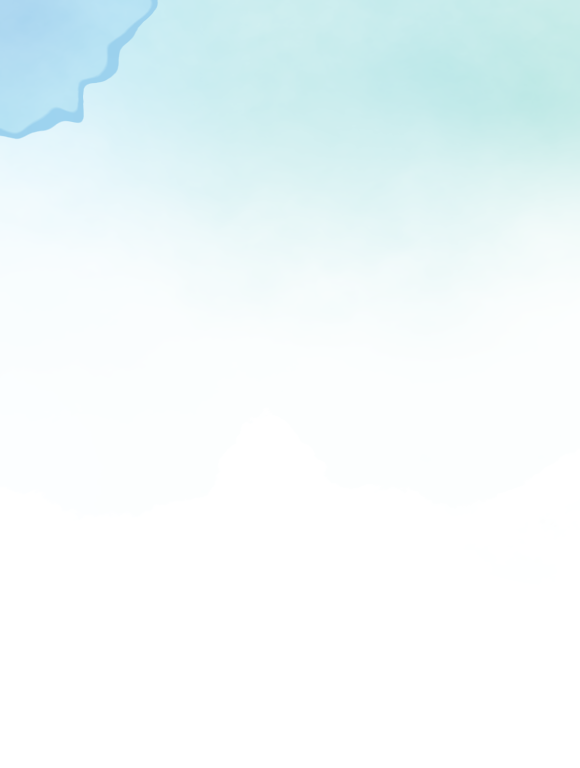
This background is drawn by a Shadertoy shader. Its source:

```glsl
vec3 hash3(vec2 cell) {
    vec3 q = fract(vec3(cell.xyx) * vec3(0.1031, 0.103, 0.0973));
    q += dot(q, q.yxz + 33.33);
    return fract((q.xxy + q.yzz) * q.zyx);
}

// Soft cellular noise: random cell values blended by distance
float blotch(vec2 p, float softness) {
    vec2 cell = floor(p), local = fract(p);
    float total = 0.0, weight = 0.0;
    for (int j = -1; j <= 1; j++)
    for (int i = -1; i <= 1; i++) {
        vec2 offset = vec2(i, j);
        vec3 seed = hash3(cell + offset);
        vec2 away = offset + 0.15 + 0.7 * seed.xy - local;
        float w = exp(-softness * dot(away, away));
        total += w * seed.z;
        weight += w;
    }
    return total / weight - 0.5;
}

float layeredBlotches(vec2 p) {
    float sum = 0.0, gain = 0.55;
    for (int i = 0; i < 4; i++) {
        sum += gain * blotch(p, 5.0 + 2.0 * float(i));
        p = mat2(1.6, 1.2, -1.2, 1.6) * p + 7.3;
        gain *= 0.58;
    }
    return sum;
}

float bump(float x, float center, float width) {
    float t = (x - center) / width;
    return exp(-t * t);
}

// Scalloped radius around the top left corner
float cornerRadius(float angle) {
    return 0.178 + 0.027 * bump(angle, 0.0, 0.17)
        - 0.007 * bump(angle, 0.4, 0.13)
        - 0.021 * bump(angle, 0.78, 0.1)
        + 0.011 * bump(angle, 0.98, 0.07)
        + 0.0015 * sin(angle * 27.0) + 0.003 * bump(angle, 1.42, 0.1);
}

void mainImage(out vec4 fragColor, in vec2 fragCoord) {
    vec2 p = fragCoord / iResolution.y;
    p.x *= 0.754 * iResolution.y / iResolution.x;
    p.y = 1.0 - p.y; // distance down from the top
    float pixel = 1.0 / iResolution.y;

    // Warped watercolour grain
    vec2 warp = 0.012 * vec2(sin(p.y * 31.0 + 2.0 * sin(p.x * 17.0)), sin(p.x * 27.0 + p.y * 13.0));
    float grain = layeredBlotches((p + warp) * vec2(8.0, 11.0));
    float fine = layeredBlotches((p - warp) * vec2(23.0, 31.0) + 4.7);

    // Teal wash, fading downward and toward the left
    float depth = p.y + 0.11 * (1.0 - smoothstep(0.0, 0.35, p.x))
        + 0.05 * smoothstep(0.55, 0.75, p.x) * smoothstep(0.15, 0.3, p.y) + 0.09 * grain;
    float strength = 0.055 + 0.86 * (1.0 - smoothstep(0.06, 0.48, depth));
    strength += 0.08 * (1.0 - smoothstep(0.3, 0.6, p.y)) * bump(p.x, 0.0, 0.25);
    vec2 pool = p - vec2(0.65, 0.125);
    pool.y -= 0.12 * pool.x;
    strength += 0.24 * exp(-dot(pool * vec2(6.0, 15.0), pool * vec2(6.0, 15.0)));
    strength += 0.035 * bump(p.x, 0.57, 0.09) * bump(p.y, 0.43, 0.045);
    strength *= 1.0 + 0.22 * grain + 0.12 * fine;

    // Ragged lower border and faint detached flecks
    float border = 0.63 + 0.05 * bump(p.x, 0.14, 0.1) - 0.095 * bump(p.x, 0.345, 0.055)
        + 0.02 * bump(p.x, 0.6, 0.08) - 0.055 * smoothstep(0.65, 0.754, p.x);
    border += 0.05 * grain + 0.025 * fine;
    float wash = smoothstep(-0.004, 0.004, border - p.y);
    float flecks = bump(p.x, 0.7, 0.13) * bump(p.y, 0.69 + 0.12 * (p.x - 0.65), 0.055);
    flecks *= smoothstep(-0.03, 0.12, grain + 0.4 * fine);
    strength = strength * wash + 0.035 * flecks * (1.0 - wash);

    vec3 absorption = mix(vec3(0.22, 0.075, 0.025), vec3(0.23, 0.08, 0.075), smoothstep(0.0, 0.4, p.x));
    absorption = mix(absorption, vec3(0.23, 0.08, 0.09), smoothstep(0.5, 0.75, p.x));
    vec3 color = vec3(1.0) - absorption * strength;

    // Blue corner pool with a darker drying rim
    float angle = atan(p.y, p.x);
    float edge = length(p) - cornerRadius(angle) - 0.003 * fine;
    float rim = 0.012 + 0.005 * sin(angle * 9.0 + 4.0) + 0.004 * grain;
    vec3 poolColor = mix(vec3(0.69, 0.85, 0.945), vec3(0.72, 0.89, 0.955), smoothstep(0.02, 0.17, length(p)));
    poolColor += vec3(0.05, 0.025, 0.012) * (grain + 0.5 * fine);
    vec3 rimColor = vec3(0.61, 0.82, 0.93) + 0.02 * grain;
    poolColor = mix(poolColor, rimColor, smoothstep(-0.003, 0.002, edge + rim));
    color = mix(color, poolColor, 1.0 - smoothstep(-pixel, pixel, edge));

    fragColor = vec4(clamp(color, 0.0, 1.0), 1.0);
}
```
